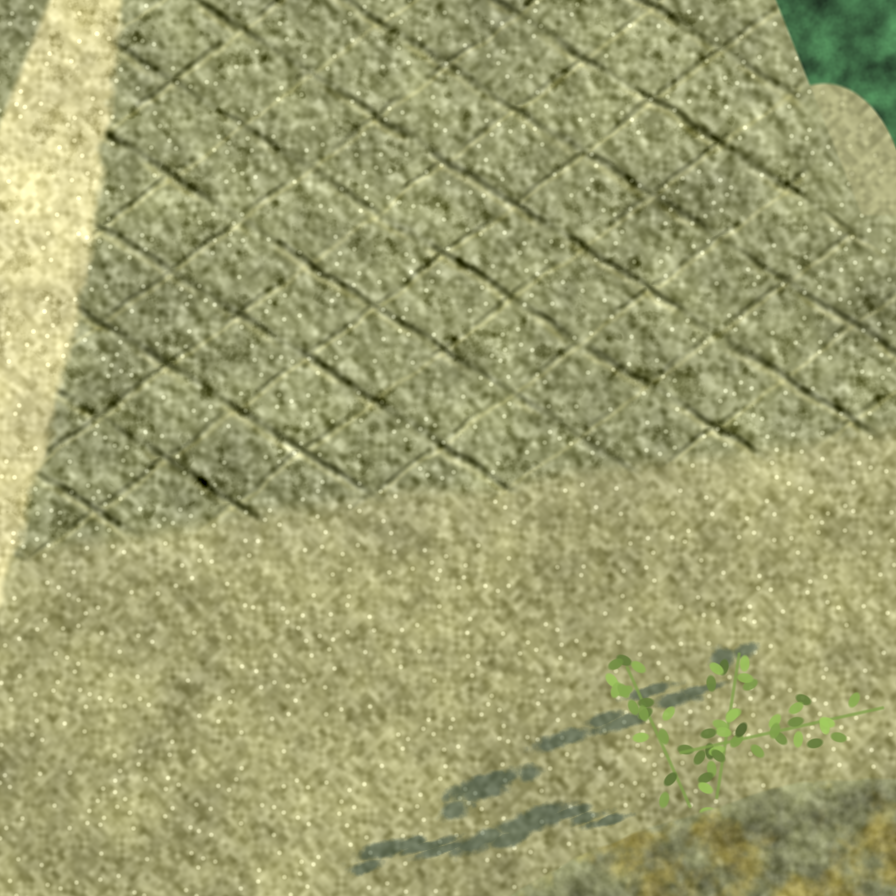
Give the GLSL for this texture, as a WebGL 2 fragment shader.

```glsl
#version 300 es
precision highp float;
uniform vec2 u_resolution;
out vec4 fragColor;
const vec3 CARVED = vec3(0.59, 0.60, 0.435);
const vec3 SAND = vec3(0.64, 0.63, 0.44);
const vec3 LEDGE = vec3(0.71, 0.70, 0.51);
const vec3 SUNLIT = vec3(0.86, 0.83, 0.61);
const vec3 GROOVE = vec3(0.32, 0.33, 0.20);
const vec3 SHADE = vec3(0.36, 0.41, 0.33);
const vec3 FOLIAGE = vec3(0.23, 0.40, 0.25);
const vec3 LEAF = vec3(0.56, 0.70, 0.33);
const vec3 ROCK = vec3(0.49, 0.50, 0.36);
const vec3 MOSS = vec3(0.62, 0.57, 0.30);
const vec2 TO_LIGHT = vec2(0.0046, -0.0040);
const vec2 SLOPE = vec2(-0.64, 0.74); // falling, rising lines
const vec2 SPACING = vec2(0.1068, 0.1042);
const float EDGE = 0.0025;
const int LEAVES = 17;
const int SHADOWS = 13;

float hash(vec2 p) {
  vec3 q = fract(p.xyx * 0.1031);
  q += dot(q, q.yzx + 33.33);
  return fract((q.x + q.y) * q.z);
}
float noise(vec2 p) {
  vec2 i = floor(p), f = fract(p);
  f = f * f * (3.0 - 2.0 * f);
  return mix(mix(hash(i), hash(i + vec2(1, 0)), f.x),
             mix(hash(i + vec2(0, 1)), hash(i + vec2(1, 1)), f.x), f.y);
}
mat2 spin(float a) { return mat2(cos(a), -sin(a), sin(a), cos(a)); }
float fbm(vec2 p) {
  float sum = 0.0, amp = 0.5;
  for (int i = 0; i < 4; i++, amp *= 0.5) {
    sum += amp * noise(p);
    p = spin(0.7) * p * 2.03 + 17.0;
  }
  return sum;
}
float bumps(vec2 p) {
  return noise(spin(0.5) * p * 62.0 + 80.0) + 0.6 * noise(spin(1.1) * p * 118.0 + 190.0);
}
float below(float edge, float v, float soft) { return 1.0 - smoothstep(edge - soft, edge + soft, v); }
float ridge(float d, float w) { return exp(-d * d / (w * w)); }
float segment(vec2 p, vec2 a, vec2 b) {
  vec2 d = b - a;
  return length(p - a - d * clamp(dot(p - a, d) / dot(d, d), 0.0, 1.0));
}
// Round bright crystals, one per jittered cell
float specks(vec2 p) {
  vec2 g = spin(0.4) * p * 75.0 + 100.0, id = floor(g);
  vec2 c = 0.3 + 0.4 * vec2(hash(id + 7.0), hash(id + 19.0));
  return step(0.80, hash(id)) * below(0.18, length(fract(g) - c), 0.11);
}
// Two crossing families of worn grooves with lit lower lips
vec3 carve(vec3 col, vec2 p, float mask) {
  vec2 w = p + 0.010 * (vec2(fbm(p * 28.0), fbm(p * 28.0 + 40.0)) - 0.47);
  vec2 offset = w.y - vec2(0.0846, 0.2656) + SLOPE * (w.x - 0.521);
  vec2 d = (fract(offset / SPACING + 0.5) - 0.5) * SPACING / sqrt(1.0 + SLOPE * SLOPE);
  vec2 wear = smoothstep(0.18, 0.72, vec2(noise(p * 34.0 + 5.0), noise(p * 30.0 + 60.0)));
  float lit = ridge(d.x - 0.008, 0.004) * wear.x + 0.8 * ridge(d.y - 0.003, 0.003);
  float dark = max(ridge(d.x, 0.0042) * (0.4 + 0.6 * wear.x), 0.6 * ridge(d.y + 0.003, 0.003) * wear.y);
  col += vec3(0.11, 0.10, 0.07) * lit * mask;
  return mix(col, GROOVE, 0.92 * dark * mask);
}
vec3 plant(vec3 col, vec2 p) {
  float shade = 0.0;
  for (int i = 0; i < 2 * SHADOWS; i++) { // shadows along two rising tracks
    float k = float(i), t = fract(k / float(SHADOWS));
    vec2 c = i < SHADOWS ? mix(vec2(0.41, 0.96), vec2(0.70, 0.90), t)
                         : mix(vec2(0.51, 0.89), vec2(0.86, 0.72), t);
    vec2 d = p - c - vec2(0, 0.03 * (hash(vec2(k, 3)) - 0.5));
    d.y += 0.25 * d.x;
    d /= vec2(0.014 + 0.022 * hash(vec2(k, 8)), 0.005 + 0.007 * hash(vec2(k, 5)));
    shade = max(shade, below(1.0, length(d) + 1.4 * (fbm(p * 60.0) - 0.47), 0.4));
  }
  col = mix(col, SHADE + 0.4 * (col - SAND), 0.8 * shade);
  for (int s = 0; s < 3; s++) { // stems with scattered leaves
    vec2 a = s == 0 ? vec2(0.77, 0.90) : s == 1 ? vec2(0.80, 0.89) : vec2(0.76, 0.84);
    vec2 b = s == 0 ? vec2(0.70, 0.745) : s == 1 ? vec2(0.825, 0.73) : vec2(0.985, 0.79);
    col = mix(col, LEAF * 0.9, 0.8 * below(0.0017, segment(p, a, b), 0.0015));
    for (int i = 0; i < LEAVES; i++) {
      vec2 id = vec2(i, s * 31 + 2);
      vec2 c = mix(a, b, hash(id)) + (vec2(hash(id + 11.0), hash(id + 23.0)) - 0.5) * 0.05;
      vec2 d = spin(6.283 * hash(id + 37.0)) * (p - c);
      float leaf = below(0.009, length(d * vec2(1.0, 1.7)), 0.002);
      col = mix(col, LEAF * (0.55 + 0.6 * hash(id + 51.0)), 0.9 * leaf);
    }
  }
  return col;
}
void main() {
  vec2 p = gl_FragCoord.xy / u_resolution;
  p.y = 1.0 - p.y; // measured down from the top
  float rough = fbm(p * 9.0) - 0.47, grain = noise(spin(0.8) * p * 170.0 + 200.0) - 0.5;
  float relief = bumps(p) - bumps(p + TO_LIGHT);
  // Carved face, pale ledge and plain lower face
  float rim = 0.622 - 0.14 * p.x + 0.03 * rough;
  float upper = below(rim, p.y, 0.014);
  vec3 col = mix(SAND, CARVED, upper);
  col = mix(col, LEDGE, 0.7 * ridge(p.y - rim - 0.022, 0.024));
  float lattice = upper * below(0.885 + 0.08 * p.y + 1.2 * max(p.y - 0.22, 0.0), p.x, 0.01);
  // Sunlit side band with a darker corner
  float ragged = 0.025 * (fbm(p * 30.0) - 0.47);
  float band = below(0.132 - 0.07 * p.y - 0.195 * p.y * p.y + ragged, p.x, 0.007);
  col = mix(carve(col, p, lattice), SUNLIT, band);
  col = mix(col, CARVED, below(0.055 - 0.4 * p.y, p.x, 0.006));
  // Stone grain, pits and crystals
  float pits = smoothstep(0.56, 0.78, fbm(p * 48.0 + 30.0));
  col *= 1.0 + 0.30 * rough + 0.24 * (fbm(p * 30.0 + 8.0) - 0.47);
  col += relief * mix(0.17, 0.30, lattice) * (1.0 - 0.5 * band) + 0.19 * grain;
  col += 0.20 * specks(p) - 0.16 * pits * lattice;
  // Rounded boulder and distant foliage
  float outside = smoothstep(-EDGE, EDGE, p.x - 0.866 - 0.4 * p.y) * below(0.24, p.y, EDGE);
  float stone = below(1.0, length((p - vec2(0.92, 0.24)) / vec2(0.093, 0.147)), 0.02);
  col = mix(col, LEDGE * (1.0 + 0.2 * grain), 0.65 * outside * stone);
  col = mix(col, FOLIAGE * (0.25 + 1.5 * fbm(p * 38.0)) + 0.03, outside * (1.0 - stone));
  col = plant(col, p);
  // Mossy rock in the lower corner
  float across = (1.0 - p.x) / 0.44;
  float depth = p.y - 0.87 - 0.13 * across * across + 0.03 * rough;
  vec3 rock = mix(ROCK, MOSS, 0.8 * smoothstep(0.42, 0.66, fbm(p * 20.0 + 3.0)));
  rock *= 0.62 + 0.75 * fbm(p * 45.0) + 0.2 * ridge(depth, 0.02);
  col = mix(col, rock + 0.15 * relief + 0.1 * grain, smoothstep(-EDGE, EDGE, depth));
  fragColor = vec4(clamp(col, 0.0, 1.0), 1.0);
}
```
